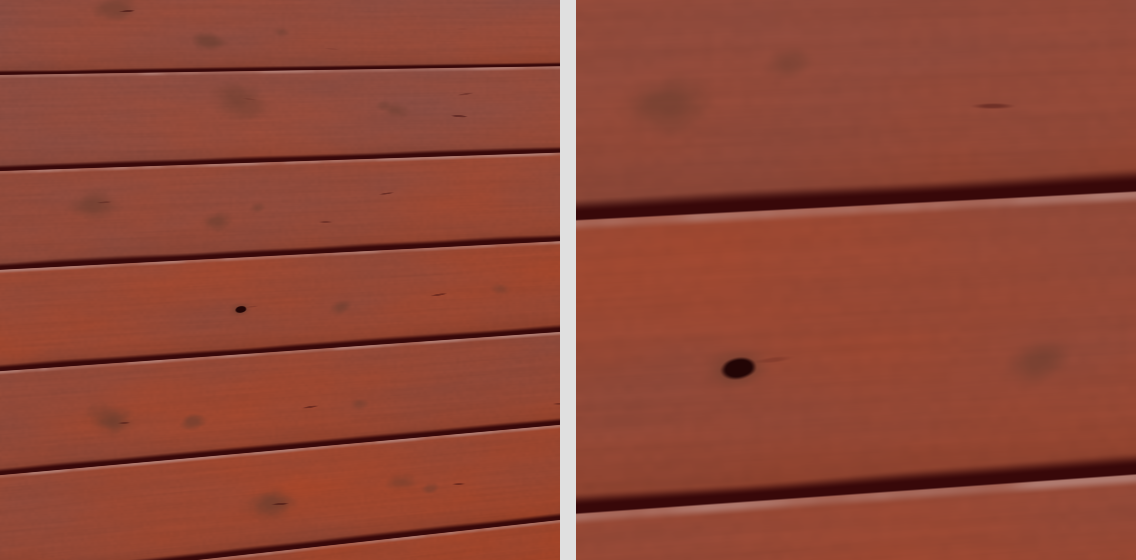
Left, the full canvas; right, a detail of the centre.
Reproduce this texture procedurally as a WebGL 1 fragment shader.

```glsl
precision highp float;
// Stained red-brown timber siding: slightly tilted boards with dark gaps, pale lips and knots.
uniform vec2 u_resolution;

#define SEAM_LEFT vec3(0.1328, 0.1693, 0.00234)  // seam height on the left: offset, step, growth
#define SEAM_RIGHT vec3(0.1172, 0.1523, 0.00195) // seam height on the right
#define GAP_WIDTH 0.0085
#define LIP_WIDTH 0.0055
#define GRAIN 0.035
#define KNOT_SIZE vec2(0.050, 0.031)
#define FADED vec3(0.555, 0.305, 0.262)
#define ORANGE vec3(0.625, 0.262, 0.155)
#define GAP_COLOR vec3(0.22, 0.03, 0.035)
#define LIP_COLOR vec3(0.70, 0.50, 0.46)
#define KNOT_COLOR vec3(0.39, 0.235, 0.18)

float hash(vec2 p) {
  return fract(sin(dot(p, vec2(127.1, 311.7))) * 43758.5453);
}

float noise(vec2 p) {
  vec2 i = floor(p), f = fract(p);
  f = f * f * (3.0 - 2.0 * f);
  return mix(mix(hash(i), hash(i + vec2(1.0, 0.0)), f.x),
             mix(hash(i + vec2(0.0, 1.0)), hash(i + vec2(1.0, 1.0)), f.x), f.y);
}

float fbm(vec2 p) {
  float sum = 0.0, amp = 0.5;
  for (int i = 0; i < 4; i++) {
    sum += amp * noise(p);
    p = p * 2.03 + 17.3;
    amp *= 0.5;
  }
  return sum;
}

// Continuous board number at a point; the whole part is the board.
float boardCoord(float depth, vec3 seam) {
  float y = depth - seam.x;
  return 2.0 * y / (seam.y + sqrt(seam.y * seam.y + 4.0 * seam.z * y));
}

// Stains, cracks and the occasional open hole on one board.
vec3 addKnots(vec3 color, vec2 p, float board, float height) {
  float oddBoard = mod(board, 2.0);
  for (int i = 0; i < 3; i++) {
    float n = float(i);
    vec2 seed = vec2(board + 7.0, n * 3.7 + 1.0);
    float r1 = hash(seed), r2 = hash(seed + 31.0), r3 = hash(seed + 57.0);
    vec2 center = vec2(mix(0.45, 0.17, oddBoard) + 0.09 * (r1 - 0.5) + n * (0.11 + 0.14 * r3),
                       height * (0.5 + 0.4 * (r2 - 0.5)));
    vec2 q = p - center;
    q.y -= q.x * 0.25 * (r3 - 0.5);

    // Every fifth board has a hole with a small stain around it.
    float hole = (i == 0 && mod(board, 5.0) == 2.0) ? 1.0 : 0.0;
    float size = (0.75 + 0.35 * r3) / (1.0 + 0.9 * n) * mix(1.0, 0.5, hole);
    float warp = fbm(p * vec2(22.0, 40.0) + seed * 5.0) - 0.47;
    float ring = length(q / (KNOT_SIZE * size)) + warp * 0.9;
    float stain = 1.0 - smoothstep(0.1, 1.15, ring);
    color = mix(color, KNOT_COLOR, stain * mix(0.45, 0.75, r2) / (1.0 + 0.35 * n));

    float pit = length(q / vec2(0.011, 0.0068)) + warp * 0.5;
    color = mix(color, GAP_COLOR * 0.6, hole * (1.0 - smoothstep(0.7, 1.1, pit)));

    // Hairline check beside the knot.
    vec2 c = q - vec2(0.02 + 0.22 * r2 * n, 0.012 * (r1 - 0.5));
    float check = length(c / vec2(0.013, 0.0019)) + warp;
    color = mix(color, GAP_COLOR, 0.55 * r1 * (1.0 - smoothstep(0.4, 1.2, check)));
  }
  return color;
}

void main() {
  vec2 uv = gl_FragCoord.xy / u_resolution;
  float soft = max(0.0015, 1.2 / u_resolution.y);
  float depth = 1.0 - uv.y;

  // Boards grow taller downward and taper to the right.
  vec3 seam = mix(SEAM_LEFT, SEAM_RIGHT, uv.x);
  float k = boardCoord(depth, seam);
  float board = floor(k);
  float height = seam.y + seam.z * (2.0 * board + 1.0);
  float below = (k - board) * height;
  float above = height - below;
  vec2 p = vec2(uv.x, below);
  vec2 shift = vec2(board * 13.7, board * 5.3);

  // Stain colour: faded at the top, warmer toward the lower right.
  float patches = fbm(p * vec2(4.0, 11.0) + shift) - 0.47;
  float warmth = 0.12 + 0.58 * depth + 0.28 * uv.x * depth + 0.9 * patches
               + 0.22 * (hash(vec2(board, 4.0)) - 0.5);
  vec3 color = mix(FADED, ORANGE, clamp(warmth, 0.0, 1.0));

  // Fine grain along the boards, plus a faint mottling.
  float streak = fbm(p * vec2(7.0, 190.0) + shift) - 0.47;
  float mottle = noise(uv * 170.0) - 0.5;
  color *= 1.0 + GRAIN * (2.2 * streak + 0.8 * mottle) + 0.10 * patches;
  color = addKnots(color, p, board, height);

  // Pale worn lip on the upper edge of each board.
  float wear = 0.5 + 0.5 * smoothstep(0.25, 0.6, fbm(vec2(uv.x * 14.0, board * 9.1)));
  float lip = 1.0 - smoothstep(LIP_WIDTH * 0.45, LIP_WIDTH * 1.25 + soft, below);
  color = mix(color, LIP_COLOR, lip * wear * 0.9);

  // Shaded lower edge and dark gap; the topmost gap is narrower.
  float gap = GAP_WIDTH * (0.85 + 0.3 * hash(vec2(board, 9.0)))
            * clamp(0.5 + 0.5 * (board + 1.0), 0.5, 1.0)
            * (0.85 + 0.3 * noise(vec2(uv.x * 9.0, board * 3.1)));
  color *= 1.0 - 0.16 * exp(-above / 0.014);
  color = mix(GAP_COLOR, color, smoothstep(gap * 0.5, gap * 1.4 + soft, above));
  color = mix(GAP_COLOR, color, smoothstep(0.0, soft, below));

  gl_FragColor = vec4(color, 1.0);
}
```
